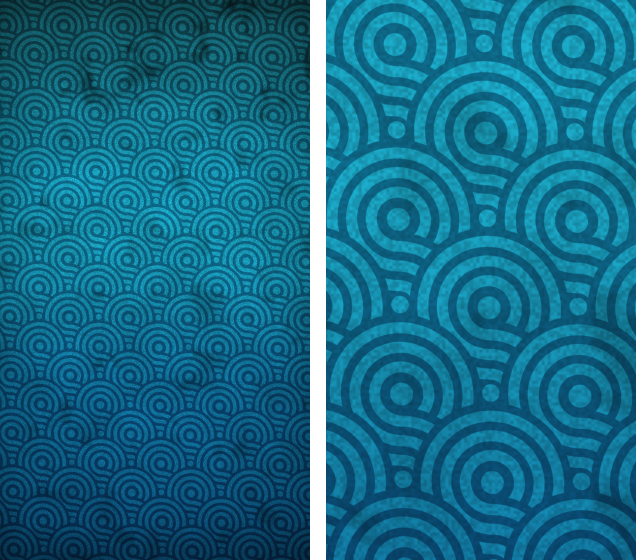
Left: the whole. Right: its middle third, enlarged.
Reproduce this pattern procedurally as a WebGL 1 fragment shader.

```glsl
precision highp float;
// Overlapping rows of curling ring scales on worn teal-to-blue paper.
uniform vec2 u_resolution;

const float PERIOD = 0.1917;      // scale spacing, in canvas widths
const float ROW_STEP = 0.49;      // row spacing, in periods
const float SCALE_RADIUS = 0.448;
const float RING_STEP = 0.11;
const float FIRST_RING = 0.152;
const float RING_HALF = 0.031;
const float DOT_RADIUS = 0.064;
const float TAIL_DROP = 0.478;    // distance from a scale centre to its tail dot

float hash(vec2 p) {
  vec3 q = fract(vec3(p.xyx) * 0.1031);
  q += dot(q, q.yzx + 33.33);
  return fract((q.x + q.y) * q.z);
}

float valueNoise(vec2 p) {
  vec2 cell = floor(p);
  vec2 f = fract(p);
  f = f * f * (3.0 - 2.0 * f);
  float low = mix(hash(cell), hash(cell + vec2(1.0, 0.0)), f.x);
  float high = mix(hash(cell + vec2(0.0, 1.0)), hash(cell + 1.0), f.x);
  return mix(low, high, f.y);
}

float fbm(vec2 p) {
  float sum = 0.0;
  float gain = 0.5;
  for (int i = 0; i < 4; i++) {
    sum += gain * valueNoise(p);
    p = p * 2.03 + 17.1;
    gain *= 0.5;
  }
  return sum;
}

float fill(float d, float aa) {
  return 1.0 - smoothstep(-aa, aa, d);
}

// Three evenly spaced bands around a radius-like coordinate.
float rings(float r, float aa) {
  float k = clamp(floor((r - FIRST_RING) / RING_STEP + 0.5), 0.0, 2.0);
  return fill(abs(r - FIRST_RING - k * RING_STEP) - RING_HALF, aa);
}

// Offset from the nearest scale centre in a row.
vec2 toScale(vec2 p, float row) {
  float x = p.x - 0.5 * mod(row, 2.0);
  return vec2(x - floor(x + 0.5), p.y - row * ROW_STEP);
}

// Rings sweep round the left, then reverse around the tail dot on the right.
float scaleInk(vec2 p, float aa) {
  float r = length(p);
  float tail = length(p + vec2(0.0, TAIL_DROP));
  float ink = rings(r, aa);
  if (p.x > 0.0 && p.y < 0.0) {
    float reversed = TAIL_DROP - tail;
    float legs = ink * fill(reversed - 0.075, aa);
    ink = max(legs, rings(reversed, aa));
  }
  ink = max(ink, fill(r - DOT_RADIUS, aa));
  return max(ink, fill(tail - 0.049, aa));
}

// Lower rows cover the rows above them.
float scalePattern(vec2 p, float aa) {
  float row = floor(p.y / ROW_STEP);
  vec2 front = toScale(p, row);
  vec2 middle = toScale(p, row + 1.0);
  vec2 back = toScale(p, row + 2.0);
  float middleCover = fill(length(middle) - SCALE_RADIUS, aa);
  if (abs(middle.x) < 0.25) middleCover = 1.0;
  float ink = mix(scaleInk(back, aa), scaleInk(middle, aa), middleCover);
  float frontCover = fill(length(front) - SCALE_RADIUS, aa);
  return mix(ink, scaleInk(front, aa), frontCover);
}

vec3 verticalBlend(vec3 bottom, vec3 lower, vec3 glow, vec3 top, float h) {
  vec3 c = mix(bottom, lower, smoothstep(0.0, 0.3, h));
  c = mix(c, glow, smoothstep(0.25, 0.6, h));
  return mix(c, top, smoothstep(0.65, 1.0, h));
}

void main() {
  vec2 uv = gl_FragCoord.xy / u_resolution.x;
  float h = gl_FragCoord.y / u_resolution.y;

  // Slightly skewed lattice
  vec2 d = uv - vec2(0.697, 1.059);
  vec2 p = vec2(d.x + 0.0187 * d.y, d.y + 0.012 * d.x) / PERIOD;
  float aa = 0.8 / (PERIOD * u_resolution.x);
  float ink = scalePattern(p, aa);

  // Lighting from bottom to top
  vec3 ground = verticalBlend(vec3(0.02, 0.16, 0.29), vec3(0.03, 0.25, 0.41),
                              vec3(0.05, 0.39, 0.51), vec3(0.05, 0.22, 0.26), h);
  vec3 band = verticalBlend(vec3(0.04, 0.31, 0.46), vec3(0.06, 0.44, 0.60),
                            vec3(0.10, 0.63, 0.74), vec3(0.08, 0.40, 0.45), h);

  // Worn ink, paper grain and smudges
  float grain = valueNoise(uv * 300.0) - 0.5;
  float blotch = fbm(uv * 9.0 + 4.0);
  ink *= 0.94 + 0.2 * grain;
  vec3 color = mix(ground, band, clamp(ink, 0.0, 1.0));
  color *= 1.0 + 0.18 * grain + 0.25 * (blotch - 0.47);
  float smudge = smoothstep(0.56, 0.78, fbm(uv * 14.0 + 31.0));
  color *= 1.0 - smudge * mix(0.2, 0.45, smoothstep(0.65, 1.0, h));

  // Darkened edges
  float side = abs(uv.x - 0.5) * 2.0;
  color *= 1.0 - 0.2 * pow(side, 4.0);
  color *= mix(0.78, 1.0, smoothstep(0.0, 0.07, min(h, 1.0 - h)));
  gl_FragColor = vec4(color, 1.0);
}
```
